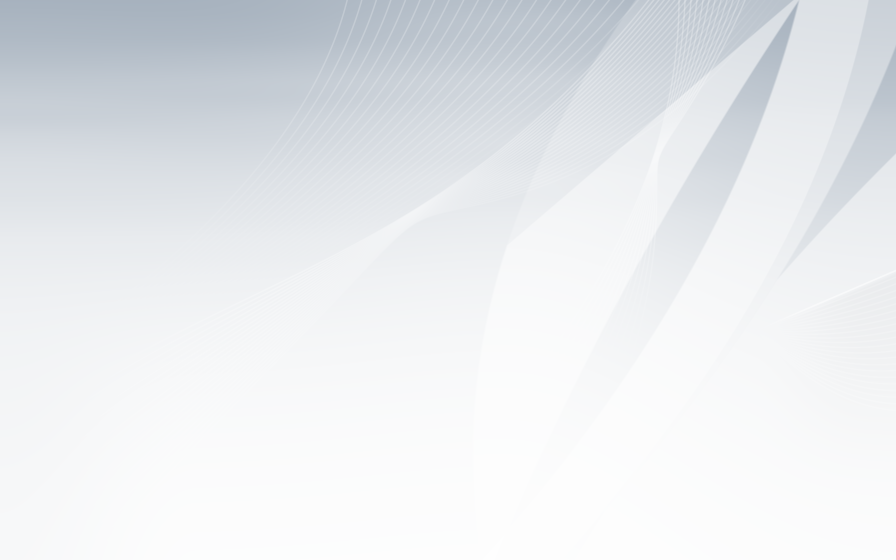
A WebGL 1 fragment shader for this background:

```glsl
precision highp float;
uniform vec2 u_resolution;

float hash(vec2 c) {
  return fract(sin(dot(c, vec2(41.3, 289.1))) * 4375.5);
}

float noise(vec2 p) {
  vec2 i = floor(p), f = fract(p);
  f = f * f * (3.0 - 2.0 * f);
  return mix(mix(hash(i), hash(i + vec2(1.0, 0.0)), f.x),
             mix(hash(i + vec2(0.0, 1.0)), hash(i + 1.0), f.x), f.y);
}

// Parabola through x values at depths 0, 0.35 and 0.7
float edge(float depth, vec3 x) {
  float s = depth / 0.35;
  return x.x * (1.0 - s) * (2.0 - s) * 0.5 + x.y * s * (2.0 - s) + x.z * s * (s - 1.0) * 0.5;
}

float band(float x, float left, float right, float soft) {
  return smoothstep(-soft, soft, x - left) * smoothstep(-soft, soft, right - x);
}

// Hairline at an axis offset from a curve of the given slope
float hairline(float offset, float slope, float pixel) {
  float d = abs(offset) / sqrt(1.0 + slope * slope);
  return 1.0 - smoothstep(0.0, 0.0007 + pixel, d);
}

// Depth of the long sweep, measured from its pinch
float sweepDepth(float d) {
  return 0.375 - 0.62 * d - 0.45 * d * d - 0.5 * d * d * d;
}

void main() {
  float pixel = 1.0 / u_resolution.y;
  float x = gl_FragCoord.x * pixel * 1.6 * u_resolution.y / u_resolution.x;
  float t = 1.0 - gl_FragCoord.y * pixel;

  // Misty vertical gradient, deeper on the right
  float reach = mix(0.33, 0.44, smoothstep(0.9, 1.6, x));
  float glow = exp(-pow((x - 0.9) / 0.35, 2.0));
  float shade = (0.35 - 0.07 * glow) * exp(-pow(t / reach, 1.3));
  shade += 0.02 * (noise(vec2(x * 2.0, t * 28.0)) - 0.5) * smoothstep(0.6, 0.1, t);
  shade += 0.02 * smoothstep(0.35, 0.0, x) * smoothstep(0.4, 0.8, t);
  vec3 white = vec3(0.995);
  vec3 color = white - shade * vec3(1.0, 0.87, 0.73);

  // Translucent ribbons
  float veilLeft = edge(t, vec3(1.135, 0.938, 0.85));
  float foldRight = edge(t, vec3(1.427, 1.208, 1.02));
  float foldLeft = max(veilLeft, 1.417 - 1.167 * t);
  float blade = edge(t, vec3(1.552, 1.44, 1.24));
  float bladeLeft = edge(t, vec3(1.427, 1.302, 1.098));
  float outer = edge(t, vec3(1.63, 1.475, 1.25));
  float corner = edge(t, vec3(1.9, 1.525, 1.225));
  float soft = pixel + 0.0008;
  color = mix(color, white, 0.22 * band(x, veilLeft, foldRight, soft));
  color = mix(color, white, 0.45 * band(x, foldLeft, foldRight, soft));
  color = mix(color, white, 0.62 * band(x, bladeLeft, blade, soft));
  color = mix(color, white, 0.42 * band(x, blade, outer, soft));
  color = mix(color, white, 0.5 * band(x, max(corner, outer), 2.0, soft));

  float ink = 0.0;

  // Long sweep of threads, pinched at its middle
  float d = x - 0.74;
  float top = sweepDepth(d);
  float slope = (sweepDepth(d + 0.01) - top) * 100.0;
  float spread = 0.55 * sqrt(d * d + 0.002);
  float sweepFade = smoothstep(0.1, 0.55, x) * smoothstep(1.45, 1.2, x);
  for (int i = 0; i < 22; i++) {
    float k = float(i) / 21.0;
    float tilt = slope + k * 0.55 * d / sqrt(d * d + 0.002);
    ink += 0.4 * (1.0 - 0.6 * k) * sweepFade * hairline(t - top - k * spread, tilt, pixel);
  }

  // Fine diagonal threads above the sweep
  float rainFade = smoothstep(0.6, 0.0, t) * smoothstep(-0.02, 0.06, top - t);
  for (int i = 0; i < 24; i++) {
    float k = float(i);
    float lean = 0.25 + 0.03 * k;
    float path = 0.62 + 0.026 * k - lean * t - 0.95 * t * t;
    ink += 0.32 * rainFade * hairline(x - path, lean + 1.9 * t, pixel);
  }

  // Steep twisted sheaf falling from the top
  float sheafFade = smoothstep(0.68, 0.3, t);
  for (int i = 0; i < 12; i++) {
    float k = float(i) / 11.0;
    float twist = sqrt(pow(t - 0.28, 2.0) + 0.0006);
    float path = 1.2125 - 0.58 * t * t + k * 0.42 * twist;
    float tilt = -1.16 * t + k * 0.42 * (t - 0.28) / twist;
    ink += 0.38 * sheafFade * hairline(x - path, tilt, pixel);
  }

  // Faint fan opening toward the right edge
  float e = 1.6 - x;
  float ridge = 0.483 + 0.43 * e;
  float open = max(0.0, 0.25 - e);
  color -= 0.025 * smoothstep(0.0, 0.01, t - ridge) * smoothstep(0.9, 0.5, t) * smoothstep(0.0, 0.2, open);
  for (int i = 0; i < 22; i++) {
    float k = float(i) / 21.0;
    float path = ridge + k * (1.5 * open - 2.0 * open * open);
    float tilt = -0.43 + k * (1.5 - 4.0 * open);
    float strength = 0.25 + 0.7 * step(i == 0 ? 0.0 : 1.0, 0.5);
    ink += strength * smoothstep(0.0, 0.12, open) * hairline(t - path, tilt, pixel);
  }

  color = mix(color, vec3(1.0), 0.85 * (1.0 - exp(-ink)));
  gl_FragColor = vec4(color, 1.0);
}
```
